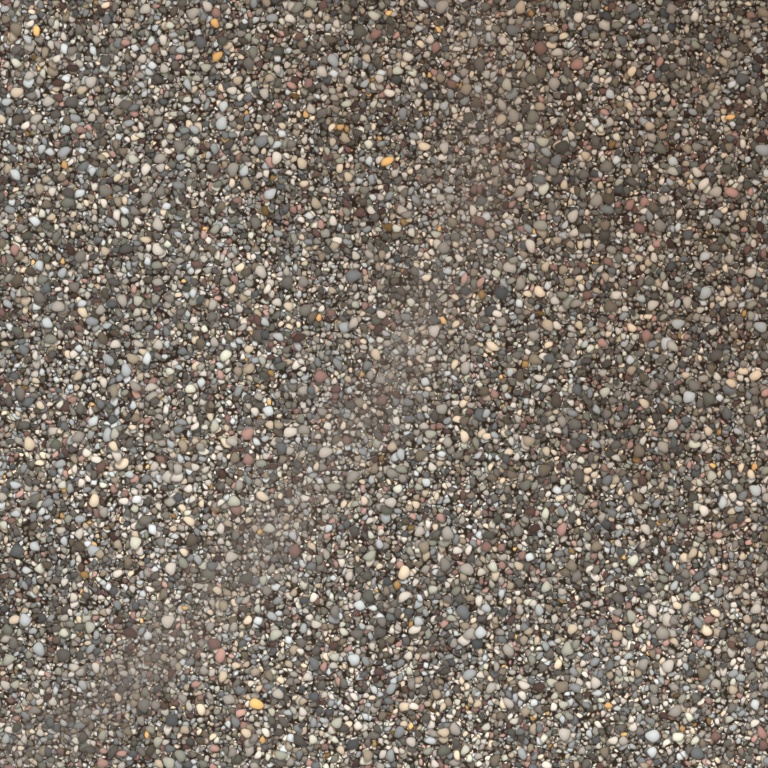
A WebGL 1 fragment shader for this texture:

```glsl
precision highp float;
// Fine beach gravel: four layers of small rounded pebbles over dark gaps.
// Each grid cell scatters one turned, wobbly ellipse with its own stone colour;
// a curved dusty track and slow tone changes vary the whole surface.
uniform vec2 u_resolution;

#define GRIT_CELLS 165.0
#define FINE_CELLS 132.0
#define MID_CELLS 100.0
#define COARSE_CELLS 70.0
#define FINE_COVER 0.8
#define MID_COVER 0.68
#define COARSE_COVER 0.3
#define EDGE_WIDTH 0.0014
#define SHADOW 0.46
#define DUST_AMOUNT 0.3
#define GAP_COLOR vec3(0.195, 0.162, 0.132)
#define DUST_COLOR vec3(0.51, 0.47, 0.44)

vec4 hash4(vec2 p) {
  vec4 q = fract(p.xyxy * vec4(0.1031, 0.1030, 0.0973, 0.1099));
  q += dot(q, q.wzxy + 33.33);
  return fract((q.xxyz + q.yzzw) * q.zywx);
}

float valueNoise(vec2 p) {
  vec2 i = floor(p), f = fract(p);
  f = f * f * (3.0 - 2.0 * f);
  float low = mix(hash4(i).x, hash4(i + vec2(1.0, 0.0)).x, f.x);
  float high = mix(hash4(i + vec2(0.0, 1.0)).x, hash4(i + 1.0).x, f.x);
  return mix(low, high, f.y);
}

float cloudNoise(vec2 p) {
  return 0.55 * valueNoise(p) + 0.3 * valueNoise(p * 2.1 + 7.0)
       + 0.15 * valueNoise(p * 4.3 + 19.0);
}

// Strength of the dusty track that bends from lower left to the top.
float track(vec2 uv) {
  float middle = 0.02 + 1.3 * uv.y - 0.7 * uv.y * uv.y;
  float offset = (uv.x - middle) / 0.07;
  return exp(-offset * offset) * (1.0 - 0.7 * smoothstep(0.75, 1.0, uv.y));
}

// Stone colour: a random brightness times one of six mineral tints.
vec3 stoneColor(float kind, float tone) {
  float light = 0.31 + 0.53 * tone;
  vec3 tint = vec3(1.05, 1.0, 0.93);                       // warm grey
  if (kind > 0.40) tint = vec3(0.99, 1.01, 1.0);           // blue grey
  if (kind > 0.60) tint = vec3(1.02, 1.01, 0.91);          // green grey
  if (kind > 0.74) tint = vec3(1.10, 1.0, 0.86);           // tan
  if (kind > 0.91) tint = vec3(0.92, 0.72, 0.66);          // red brown
  if (kind > 0.99) tint = vec3(1.18, 0.92, 0.58);          // ochre
  return light * tint;
}

// Draws one layer of pebbles, with soft contact shadows, over the ground.
vec3 addPebbles(vec3 ground, vec2 uv, float cells, float cover, float thinning, float seed) {
  vec2 p = uv * cells;
  vec2 home = floor(p);
  float edge = max(EDGE_WIDTH, 0.6 / u_resolution.y) * cells;
  for (int y = -1; y <= 1; y++) {
    for (int x = -1; x <= 1; x++) {
      vec2 cell = home + vec2(float(x), float(y));
      vec4 place = hash4(cell + seed);
      vec4 look = hash4(cell + seed + 311.7);
      vec2 center = cell + 0.1 + 0.8 * place.xy;
      float keep = cover * (1.0 - thinning * track(center / cells));
      if (place.z > keep) continue;

      // Turned ellipse with a slightly irregular outline
      float angle = 6.2832 * place.w;
      float c = cos(angle), s = sin(angle);
      vec2 offset = p - center;
      float size = mix(0.4, 0.62, look.x * look.x);
      vec2 radii = size * vec2(1.0, mix(0.6, 0.95, look.y));
      vec2 q = vec2(c * offset.x + s * offset.y, c * offset.y - s * offset.x) / radii;
      q += 0.15 * sin(2.4 * q.yx + 6.2832 * look.zw);
      float reach = length(q);
      float dist = (reach - 1.0) * radii.y;

      float shade = SHADOW * (1.0 - smoothstep(-0.05, 0.2, dist + 0.12 * offset.y));
      ground = mix(ground, GAP_COLOR * 0.9, shade);
      float body = 1.06 - 0.18 * min(reach * reach, 1.3) + 0.1 * offset.y / size;
      vec3 stone = stoneColor(look.z, look.w) * body;
      ground = mix(ground, stone, 1.0 - smoothstep(-edge, edge, dist));
    }
  }
  return ground;
}

void main() {
  vec2 uv = gl_FragCoord.xy / u_resolution.y;

  // Grit first, larger pebbles on top; the track keeps few large ones
  vec3 color = addPebbles(GAP_COLOR, uv, GRIT_CELLS, 1.0, 0.0, 17.0);
  color = addPebbles(color, uv, FINE_CELLS, FINE_COVER, 0.0, 57.0);
  color = addPebbles(color, uv, MID_CELLS, MID_COVER, 0.25, 91.0);
  color = addPebbles(color, uv, COARSE_CELLS, COARSE_COVER, 0.65, 203.0);

  // Dust flattens the contrast along the track
  float patches = cloudNoise(uv * 9.0);
  float dust = DUST_AMOUNT * track(uv) * (0.3 + 1.4 * patches);
  color = mix(color, DUST_COLOR, dust);

  // Slow changes of tone: paler at the left, darker and browner at upper right
  float corner = smoothstep(0.85, 1.75, uv.x + uv.y);
  color *= 0.97 + 0.2 * cloudNoise(uv * 5.0 + 40.0);
  color *= mix(vec3(1.03), vec3(0.9, 0.86, 0.83), corner);
  gl_FragColor = vec4(clamp(color, 0.0, 1.0), 1.0);
}
```
